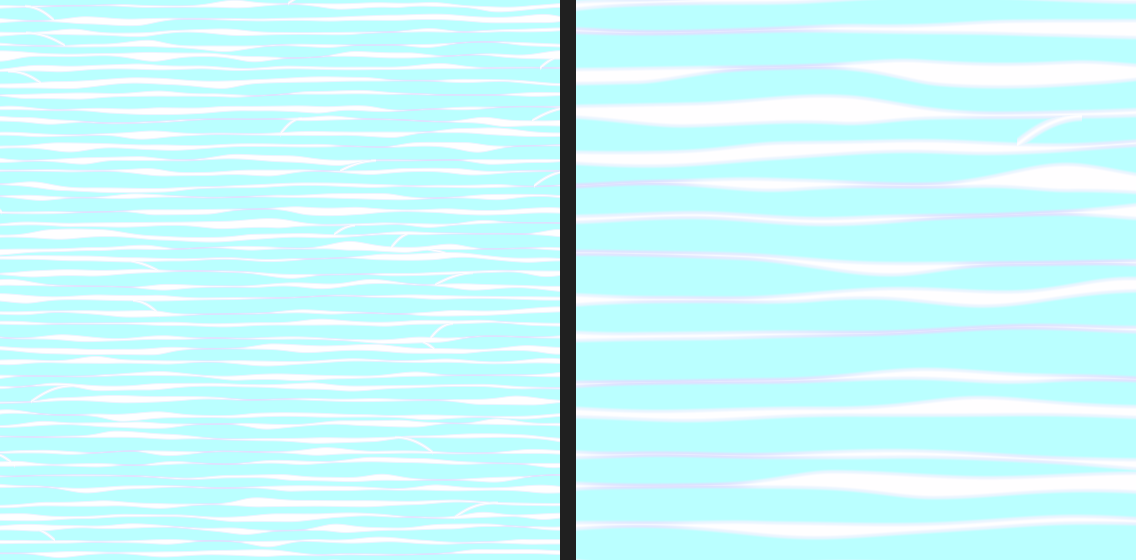
Left: the whole. Right: its middle third, enlarged.
This pattern is drawn by a WebGL 2 fragment shader. Its source:

```glsl
#version 300 es
precision highp float;

#define ROWS 44.0          // ripple lines per canvas height
#define WOBBLE 0.52        // vertical wander of a line, in rows
#define JITTER 0.22        // uneven spacing of the lines, in rows
#define THIN 0.022         // least half width, in rows
#define SWELL 0.40         // greatest swelling on each side, in rows
#define FEATHER 0.085      // softness of the rim, in rows
#define BRANCH_CHANCE 0.55
#define BRANCH_WIDTH 0.085

uniform vec2 u_resolution;
out vec4 fragColor;

const vec3 WATER = vec3(0.73, 1.0, 1.0);
const vec3 LAVENDER = vec3(0.87, 0.88, 1.0);
const vec3 PALE = vec3(0.92, 0.96, 1.0);
const vec3 FOAM = vec3(1.0, 0.995, 1.0);

float hash(float cell, float seed) {
    uint h = uint(int(cell) + 4096) * 1664525u + uint(int(seed) + 4096) * 374761393u;
    h = (h ^ (h >> 15u)) * 2246822519u;
    h = (h ^ (h >> 13u)) * 3266489917u;
    return float((h ^ (h >> 16u)) >> 8u) / 16777216.0;
}

float noise(float x, float seed) {
    float cell = floor(x);
    float f = x - cell;
    return mix(hash(cell, seed), hash(cell + 1.0, seed), f * f * (3.0 - 2.0 * f));
}

// Height of a ripple line, in rows
float lineHeight(float x, float row) {
    float seed = row * 8.0;
    float wander = 0.6 * noise(x * 5.0 + hash(1.0, seed), seed + 1.0)
                 + 0.4 * noise(x * 12.0 + hash(2.0, seed), seed + 2.0);
    return row + 0.5 + JITTER * (hash(3.0, seed) - 0.5) + WOBBLE * (wander - 0.5);
}

// Foam gathered on one side of a line
float swelling(float x, float seed) {
    float n = noise(x * 11.0 + hash(4.0, seed), seed);
    return SWELL * pow(n, 2.5);
}

// Strokes return (depth inside the stroke, half width)
vec2 rippleStroke(vec2 p, float row) {
    float above = swelling(p.x, row * 8.0 + 3.0);
    float below = swelling(p.x, row * 8.0 + 4.0);
    float halfWidth = THIN + 0.5 * (above + below);
    float middle = lineHeight(p.x, row) + 0.5 * (above - below);
    return vec2(halfWidth - abs(p.y - middle), halfWidth);
}

// Arc that leaves one line steeply and merges flat into the next one up
vec2 branchStroke(vec2 p, float row) {
    float seed = row * 8.0 + 5.0;
    float span = mix(1.6, 3.6, hash(1.0, seed)) / ROWS;
    float side = hash(2.0, seed) < 0.65 ? 1.0 : -1.0;
    float t = side * (p.x - hash(3.0, seed)) / span;
    if (hash(4.0, seed) > BRANCH_CHANCE || t < 0.0 || t > 1.0) return vec2(-1.0, 0.0);

    float low = lineHeight(p.x, row);
    float gap = lineHeight(p.x, row + 1.0) - low;
    float rest = 1.0 - t;
    float slope = 2.0 * gap * rest / (span * ROWS);
    float dist = abs(p.y - low - gap * (1.0 - rest * rest)) / sqrt(1.0 + slope * slope);
    return vec2(BRANCH_WIDTH - dist, BRANCH_WIDTH);
}

void main() {
    vec2 uv = gl_FragCoord.xy / u_resolution;
    vec2 p = vec2(uv.x, uv.y * ROWS);
    float soft = max(FEATHER, 0.75 * ROWS / u_resolution.y);

    // Keep the stroke that covers this point most deeply
    vec2 stroke = vec2(-1.0, 0.0);
    for (int i = -2; i <= 1; i++) {
        float row = floor(p.y) + float(i);
        vec2 ripple = rippleStroke(p, row);
        vec2 branch = branchStroke(p, row);
        if (ripple.x > stroke.x) stroke = ripple;
        if (branch.x > stroke.x) stroke = branch;
    }

    // Water, tinted rim, then white foam; thin strokes stay lavender
    vec3 rim = mix(LAVENDER, PALE, smoothstep(0.02, 0.09, stroke.y));
    vec3 color = mix(WATER, rim, smoothstep(-soft, 0.1 * soft, stroke.x));
    color = mix(color, FOAM, smoothstep(0.0, soft, stroke.x));
    fragColor = vec4(color, 1.0);
}
```
